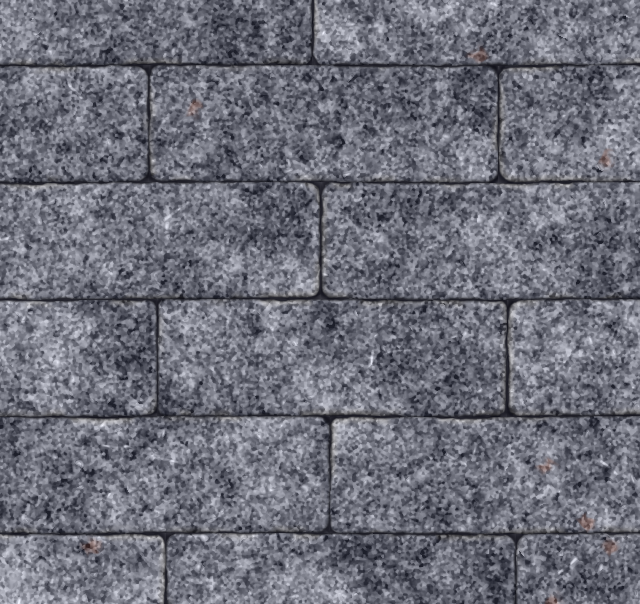
Write a Shadertoy shader that draws this texture.

```glsl
// A wall of tumbled grey concrete blocks laid in running bond with thin dark joints.
// Each block is a rounded box with a ragged edge; smoothed cellular noise at several
// scales gives stains, grain, pits and flecks, with rust and scratches on top.

vec2 hash2(vec2 p) {
    vec3 q = fract(vec3(p.xyx) * vec3(0.1031, 0.103, 0.0973));
    q += dot(q, q.yzx + 33.33);
    return fract((q.xx + q.yz) * q.zy);
}

// x: distance to the nearest seed, y: random value of that seed, z: smooth blend of values
vec3 cellular(vec2 p) {
    vec2 cell = floor(p), f = p - cell;
    float nearest = 9.0, id = 0.0, sum = 0.0, weight = 0.0;
    for (int j = -1; j <= 1; j++)
    for (int i = -1; i <= 1; i++) {
        vec2 o = vec2(i, j);
        vec2 seed = hash2(cell + o);
        float value = hash2(cell + o + 71.7).x;
        vec2 r = o + seed - f;
        float d = dot(r, r), w = exp(-5.0 * d);
        sum += w * value;
        weight += w;
        if (d < nearest) { nearest = d; id = value; }
    }
    return vec3(sqrt(nearest), id, sum / weight);
}

float roundedBox(vec2 p, vec2 halfSize, float radius) {
    vec2 q = abs(p) - halfSize + radius;
    return length(max(q, 0.0)) + min(max(q.x, q.y), 0.0) - radius;
}

float segment(vec2 p, vec2 a, vec2 b) {
    vec2 pa = p - a, ba = b - a;
    return length(pa - ba * clamp(dot(pa, ba) / dot(ba, ba), 0.0, 1.0));
}

void mainImage(out vec4 fragColor, in vec2 fragCoord) {
    vec2 p = fragCoord / iResolution.y;
    float px = 1.0 / iResolution.y;

    // Running bond; the courses drift slightly to the left going up
    vec2 size = vec2(0.579, 0.1938);
    float y = p.y - 0.117 + 0.001 * sin(p.x * 9.0 + 1.0) + size.y;
    float row = floor(y / size.y);
    float x = p.x - 0.275 - 0.278 * mod(row, 2.0) + 0.0072 * row;
    float col = floor(x / size.x);
    vec2 q = vec2(x, y) - (vec2(col, row) + 0.5) * size;
    vec2 rnd = hash2(vec2(col, row) + 13.0);
    vec2 s = p + rnd * 7.0 + 20.0;

    // Noise layers from broad stains down to fine grain
    vec2 bend = 0.02 * sin(s.yx * 23.0 + 2.0 * sin(s * 17.0));
    vec2 rough = s + 0.003 * sin(s.yx * 190.0 + 2.0 * sin(s * 133.0));
    float stain = cellular((s + bend) * vec2(5.0, 7.0)).z - 0.5;
    float cloud = cellular((s + bend) * 16.0).z - 0.5;
    vec3 clump = cellular(rough * 42.0);
    vec3 grit = cellular(rough * 95.0);
    vec3 grain = cellular(s * 225.0);

    // Worn outline
    float d = roundedBox(q, size * 0.5 - 0.0012, 0.014 + 0.008 * rnd.x);
    d += 0.004 * (clump.z - 0.5) + 0.0025 * (grit.z - 0.5) + 0.002 * cloud;
    float rim = smoothstep(-0.014, -0.002, d);

    // Stone tone
    float tone = 0.45 + 0.05 * (rnd.y - 0.5) + 0.17 * stain + 0.13 * cloud;
    tone += 0.14 * (clump.z - 0.5) + 0.24 * (grit.z - 0.5) + 0.36 * (grain.z - 0.5);
    tone += rim * (0.01 + 0.05 * smoothstep(-0.06, 0.09, q.y) - 0.06 * smoothstep(0.07, 0.096, -q.y));

    // Irregular pits and pale flecks
    vec3 pit = cellular(rough * 70.0 + 5.0);
    float ragged = pit.x + 0.3 * (grain.z - 0.5);
    tone -= 0.12 * smoothstep(0.5, 0.1, ragged) * smoothstep(0.7, 0.85, pit.y);
    tone += 0.22 * smoothstep(0.4, 0.1, ragged) * smoothstep(0.1, 0.04, pit.y);

    // A few short scratches on some blocks
    for (int i = 0; i < 2; i++) {
        vec2 h = hash2(vec2(col, row) * 3.0 + float(i) * 9.0 + 40.0);
        vec2 mid = (h - 0.5) * vec2(0.46, 0.12);
        float angle = h.x * 17.0;
        vec2 reach = (0.01 + 0.018 * h.y) * vec2(cos(angle), 0.6 * sin(angle));
        float line = segment(q + 0.006 * (clump.z - 0.5), mid - reach, mid + reach);
        tone += 0.3 * smoothstep(0.0035, 0.0005, line) * step(0.35, h.y) * grit.z;
    }

    // Cool grey stone, earthy rims and sparse faint rust
    vec3 stone = max(tone, 0.12) + vec3(-0.008, 0.0, 0.046);
    stone += vec3(0.015, 0.005, -0.025) * rim * smoothstep(-0.1, 0.25, cloud);
    vec3 rust = cellular(rough * 11.0 + 31.0);
    float spot = smoothstep(0.2, 0.02, rust.x + 0.15 * (grit.z - 0.5)) * smoothstep(0.965, 0.975, rust.y);
    stone += vec3(0.1, 0.01, -0.04) * spot;

    // Soft shadow toward the joint, then the joint itself
    stone *= 1.0 - 0.4 * smoothstep(-0.0045, 0.0005, d);
    vec3 joint = vec3(0.11, 0.11, 0.145) + 0.08 * (grit.z - 0.5) + 12.0 * max(d - 0.003, 0.0);
    vec3 color = mix(stone, joint, smoothstep(-0.0006 - 0.6 * px, 0.0006 + 0.6 * px, d));
    fragColor = vec4(clamp(color, 0.0, 1.0), 1.0);
}
```
